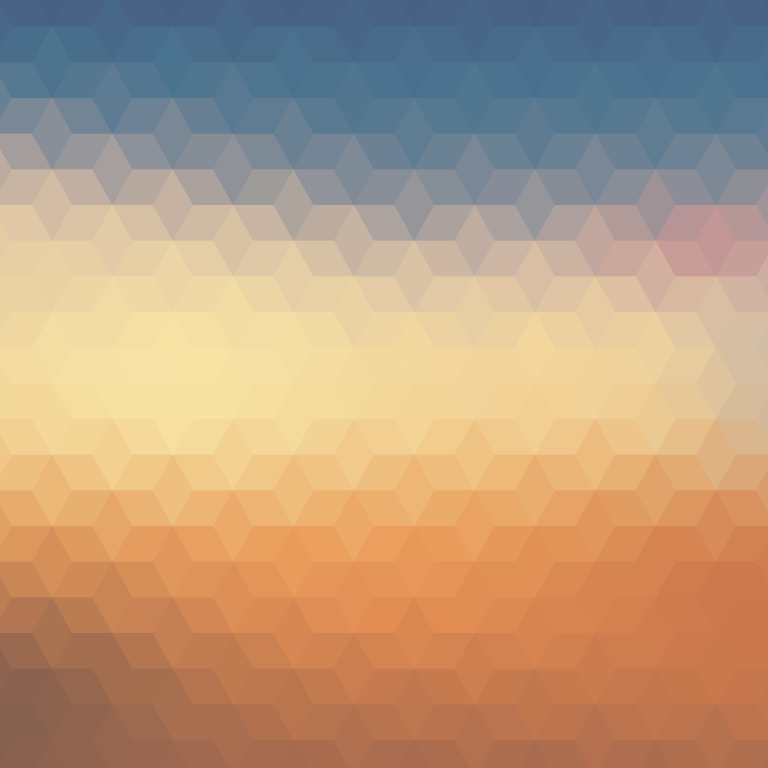
A WebGL 1 fragment shader for this background:

```glsl
precision highp float;
// Sunset sky, blue over cream over burnt orange, cut into a mosaic of flat rhombi.
uniform vec2 u_resolution;

// Blends from one colour to the next as the height drops from top to bottom.
vec3 band(vec3 above, vec3 below, float top, float bottom, float height) {
  return mix(above, below, clamp((top - height) / (top - bottom), 0.0, 1.0));
}

// Soft elliptical spot of light or shade.
float glow(vec2 p, vec2 center, vec2 radius) {
  vec2 d = (p - center) / radius;
  return exp(-dot(d, d));
}

vec3 skyColor(vec2 p) {
  // The cream zone climbs higher towards the left.
  float lift = 0.09 * clamp(1.0 - p.x / 0.5, 0.0, 1.0);
  lift *= smoothstep(0.55, 0.72, p.y) * (1.0 - smoothstep(0.8, 1.0, p.y));
  float h = p.y - lift;

  // Vertical ramp, from the top down.
  vec3 c = vec3(0.28, 0.38, 0.52);
  c = band(c, vec3(0.29, 0.45, 0.56), 1.0, 0.90, h);
  c = band(c, vec3(0.36, 0.48, 0.57), 0.90, 0.83, h);
  c = band(c, vec3(0.56, 0.57, 0.60), 0.83, 0.74, h);
  c = band(c, vec3(0.74, 0.67, 0.63), 0.74, 0.69, h);
  c = band(c, vec3(0.87, 0.77, 0.65), 0.69, 0.63, h);
  c = band(c, vec3(0.95, 0.84, 0.62), 0.63, 0.545, h);
  c = band(c, vec3(0.95, 0.82, 0.58), 0.545, 0.45, h);
  c = band(c, vec3(0.93, 0.71, 0.45), 0.45, 0.36, h);
  c = band(c, vec3(0.925, 0.62, 0.36), 0.36, 0.29, h);
  c = band(c, vec3(0.89, 0.56, 0.33), 0.29, 0.20, h);
  c = band(c, vec3(0.77, 0.48, 0.31), 0.20, 0.10, h);
  c = band(c, vec3(0.66, 0.42, 0.31), 0.10, 0.0, h);

  // Yellow sun glow, grey haze, pink cloud, brown corner and red ground.
  c = mix(c, vec3(0.97, 0.90, 0.65), 0.85 * glow(p, vec2(0.24, 0.52), vec2(0.22, 0.14)));
  c = mix(c, vec3(0.72, 0.66, 0.67), 0.60 * glow(p, vec2(1.03, 0.52), vec2(0.13, 0.16)));
  c = mix(c, vec3(0.78, 0.52, 0.54), 0.55 * glow(p, vec2(0.92, 0.68), vec2(0.13, 0.06)));
  c = mix(c, vec3(0.48, 0.36, 0.31), 0.85 * glow(p, vec2(-0.03, 0.08), vec2(0.27, 0.16)));
  c = mix(c, vec3(0.78, 0.45, 0.29), 0.85 * glow(p, vec2(1.0, 0.22), vec2(0.28, 0.15)));
  return c;
}

// Centre of the rhombus that holds p.
vec2 tileCenter(vec2 p) {
  vec2 scale = vec2(12.726, 21.53);
  vec2 origin = vec2(0.0677, 0.8724);
  vec2 q = (p - origin) * scale;

  // Upright rhombi stack in columns, shifted by one row in every other column.
  float column = floor(q.x + 0.5);
  vec2 upright = vec2(column, 2.0 * floor((q.y - column) * 0.5) + 1.0 + column);
  vec2 d = abs(q - upright);

  // Slanted rhombi fill the gaps between the columns.
  vec2 slanted = floor(q) + 0.5;
  vec2 center = 3.0 * d.x + d.y < 1.0 ? upright : slanted;
  return center / scale + origin;
}

void main() {
  // Average a 3 by 3 grid of samples to smooth the tile edges.
  vec3 color = vec3(0.0);
  for (int i = 0; i < 3; i++) {
    for (int j = 0; j < 3; j++) {
      vec2 offset = (vec2(float(i), float(j)) - 1.0) / 3.0;
      color += skyColor(tileCenter((gl_FragCoord.xy + offset) / u_resolution));
    }
  }
  gl_FragColor = vec4(color / 9.0, 1.0);
}
```
